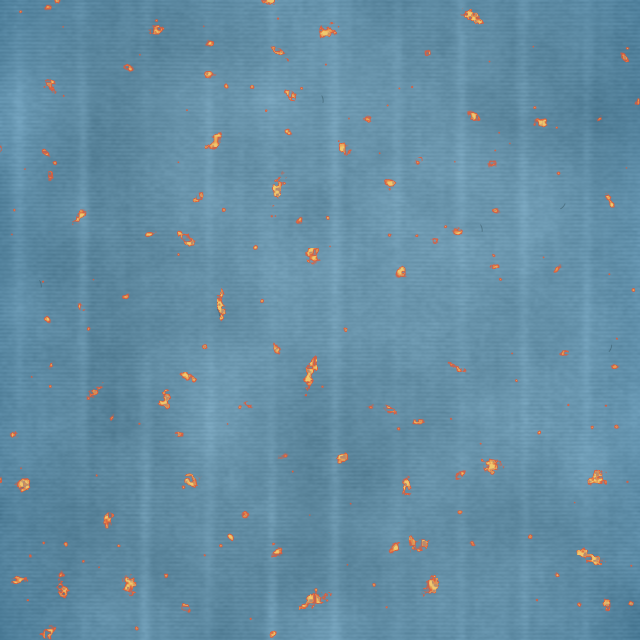
Reproduce this texture procedurally as a Shadertoy shader.

```glsl
// Glowing orange flakes and red specks scattered over a blue, finely ribbed sheet.
// The sheet is layered noise, ribs and pale streaks; flakes are noise-warped
// ellipses on a jittered grid, coloured by their depth inside the outline.

const float TAU = 6.28318;

const vec3 SHEET_BLUE = vec3(0.402, 0.570, 0.660);
const vec3 HAIR_DARK  = vec3(0.20, 0.33, 0.38);
const vec3 RIM_RED    = vec3(0.89, 0.34, 0.21);
const vec3 BODY_AMBER = vec3(0.92, 0.58, 0.29);
const vec3 CORE_GOLD  = vec3(0.97, 0.80, 0.42);
const vec3 CORE_DUSTY = vec3(0.74, 0.54, 0.42);

float hash(vec2 p) {
    return fract(sin(dot(p, vec2(127.1, 311.7))) * 43758.5453);
}

vec2 hash2(vec2 p) {
    return vec2(hash(p), hash(p + 37.3));
}

float noise(vec2 p) {
    vec2 i = floor(p), f = fract(p);
    f = f * f * (3.0 - 2.0 * f);
    float low  = mix(hash(i), hash(i + vec2(1, 0)), f.x);
    float high = mix(hash(i + vec2(0, 1)), hash(i + vec2(1, 1)), f.x);
    return mix(low, high, f.y);
}

float fbm(vec2 p, int octaves) {
    float sum = 0.0, weight = 0.5, total = 0.0;
    for (int i = 0; i < octaves; i++) {
        sum += weight * noise(p);
        total += weight;
        weight *= 0.5;
        p = p * 2.03 + 17.7;
    }
    return sum / total;
}

vec2 rotate(vec2 p, float angle) {
    float c = cos(angle), s = sin(angle);
    return vec2(c * p.x + s * p.y, c * p.y - s * p.x);
}

// Blue sheet: clouds, grain, horizontal ribs and pale vertical streaks
vec3 sheet(vec2 p) {
    float clouds = fbm(p * 6.0 + 3.0, 5) - 0.5;
    float grain = fbm(p * vec2(130.0, 190.0), 2) - 0.5;
    float ribs = sin(TAU * (p.y * 162.0 + 0.5 * noise(p * vec2(5.0, 2.0))));
    ribs *= 0.5 + noise(p * vec2(40.0, 25.0));
    float comb = 0.5 + 0.5 * cos(TAU * (p.x - 0.031) / 0.0985);
    float streaks = pow(comb, 14.0) * noise(vec2(p.x * 9.0, p.y * 4.0) + 8.0);
    float threads = noise(vec2(p.x * 90.0, p.y * 3.0)) - 0.5;
    float light = 0.17 * clouds + 0.045 * grain + 0.013 * ribs
                + 0.055 * streaks + 0.018 * threads - 0.006;
    vec2 edge = abs(p - 0.5) * 2.0;
    float shade = 0.025 * pow(edge.x, 4.0) + 0.012 * pow(edge.y, 6.0);
    return SHEET_BLUE + light * vec3(0.95, 1.0, 1.05) - shade * vec3(1.8, 1.1, 0.5);
}

// Depth inside the nearest ragged flake, negative outside
float flakeDepth(vec2 p, float cells, float share) {
    float best = -1.0;
    vec2 home = floor(p * cells);
    for (int k = 0; k < 9; k++) {
        vec2 id = home + vec2(k % 3 - 1, k / 3 - 1);
        if (hash(id + 5.1) > share) continue;
        vec2 center = (id + hash2(id + 11.9)) / cells;
        float size = hash(id + 23.4);
        float radius = mix(0.0042, 0.0135, size * size);
        float stretch = mix(1.0, 1.65, hash(id + 41.7));
        vec2 q = rotate(p - center, (hash(id + 53.2) - 0.4) * 2.6);
        float warp = fbm(p * 115.0 + id * 7.3, 3) - 0.5;
        float depth = radius * (1.0 - 2.2 * warp) - length(q * vec2(1.0 / stretch, stretch));
        float holes = (noise(p * 180.0 + id * 3.1) - 0.24) * 0.009;
        best = max(best, min(depth * 0.75, holes));
    }
    return best;
}

// Depth inside the nearest small round speck
float speckDepth(vec2 p, float cells, float share) {
    float best = -1.0;
    vec2 home = floor(p * cells);
    for (int k = 0; k < 9; k++) {
        vec2 id = home + vec2(k % 3 - 1, k / 3 - 1);
        if (hash(id + 71.3) > share) continue;
        vec2 q = p - (id + hash2(id + 83.6)) / cells;
        float size = hash(id + 97.2);
        float radius = mix(0.0011, 0.0036, size * size);
        float wobble = 0.7 * radius * (noise(p * 320.0) - 0.5);
        best = max(best, radius + wobble - length(q));
    }
    return best;
}

// Rare thin dark hair, one candidate per cell
float hairMask(vec2 p, float cells, float share, float soft) {
    vec2 id = floor(p * cells);
    vec2 q = p - (id + 0.2 + 0.6 * hash2(id + 13.5)) / cells;
    q = rotate(q, (hash(id + 29.8) - 0.5) * 1.6);
    q.x += 30.0 * q.y * q.y;
    float d = length(vec2(q.x, max(abs(q.y) - 0.005, 0.0))) - 0.0006;
    return step(hash(id + 61.4), share) * (1.0 - smoothstep(-soft, soft, d));
}

// Red rim, amber body and a mottled golden core
vec3 flakeColor(vec2 p, float depth) {
    vec3 core = mix(CORE_DUSTY, CORE_GOLD, smoothstep(0.25, 0.55, noise(p * 210.0 + 4.0)));
    vec3 color = mix(RIM_RED, BODY_AMBER, smoothstep(0.0006, 0.0021, depth));
    return mix(color, core, smoothstep(0.0014, 0.0036, depth));
}

void mainImage(out vec4 fragColor, in vec2 fragCoord) {
    vec2 p = fragCoord / iResolution.y;
    float soft = max(0.8 / iResolution.y, 0.0006);

    vec3 color = sheet(p);
    color = mix(color, HAIR_DARK, 0.6 * hairMask(p, 5.0, 0.25, soft));

    float depth = max(flakeDepth(p, 11.0, 0.72), speckDepth(p, 14.0, 0.52));
    float cover = smoothstep(-soft, soft, depth);
    color = mix(color, flakeColor(p, depth), 0.95 * cover);

    fragColor = vec4(color, 1.0);
}
```
